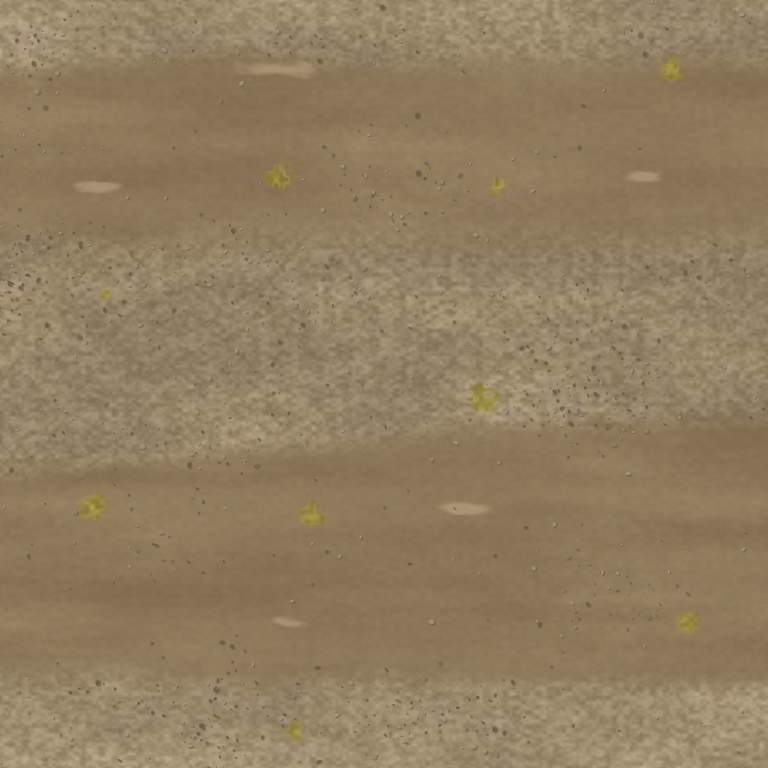
Give the GLSL for this texture, as a Shadertoy shader.

```glsl
// Dry dirt ground seen from above: two smooth brown wheel tracks between bands of
// gritty sand, with pebble patches, pale dust smears and a few yellow tufts.
// Layered value noise makes the soil; looped scatters place the details.

const vec3 DARK_SOIL = vec3(0.515, 0.432, 0.318);
const vec3 TRACK_SOIL = vec3(0.585, 0.505, 0.385);
const vec3 TAN_GRIT = vec3(0.560, 0.493, 0.380);
const vec3 SAND_GRIT = vec3(0.635, 0.565, 0.450);
const vec3 PALE_DUST = vec3(0.715, 0.630, 0.510);
const vec3 STONE_DARK = vec3(0.40, 0.345, 0.275);
const vec3 STONE_LIGHT = vec3(0.68, 0.62, 0.55);
const vec3 TUFT_YELLOW = vec3(0.64, 0.58, 0.24);

const float GRIT_CONTRAST = 0.22;
const float TRACK_CONTRAST = 0.045;
const int PATCHES = 9;
const int SMEARS = 8;
const int TUFTS = 9;

float hash(vec2 p) {
    return fract(sin(dot(p, vec2(127.1, 311.7))) * 43758.5453);
}

vec2 hash2(vec2 p) {
    return vec2(hash(p), hash(p + 37.4));
}

float noise(vec2 p) {
    vec2 i = floor(p), f = fract(p);
    f = f * f * (3.0 - 2.0 * f);
    return mix(mix(hash(i), hash(i + vec2(1, 0)), f.x),
               mix(hash(i + vec2(0, 1)), hash(i + vec2(1, 1)), f.x), f.y);
}

float fbm(vec2 p) {
    float sum = 0.0, amp = 0.533;
    for (int i = 0; i < 4; i++) {
        sum += amp * noise(p);
        p = mat2(1.98, 0.16, -0.16, 1.98) * p + 11.3;
        amp *= 0.5;
    }
    return sum;
}

// Evenly spread points, one per index
vec2 spread(int i, vec2 start) {
    return fract(start + vec2(0.7549, 0.5698) * float(i));
}

// 1 inside the smooth wheel tracks, 0 on the gritty bands
float trackMask(vec2 p) {
    float y = p.y + (fbm(p * vec2(6.0, 14.0)) - 0.5) * 0.045;
    float edge = mix(0.388, 0.462, p.x);
    float upper = smoothstep(0.65, 0.73, y) * (1.0 - smoothstep(0.905, 0.937, y));
    float lower = smoothstep(0.095, 0.14, y) * (1.0 - smoothstep(edge - 0.016, edge + 0.02, y));
    return upper + lower;
}

// Density of the pebble patches
float patchMask(vec2 p) {
    float sum = 0.0;
    for (int i = 1; i <= PATCHES; i++) {
        vec2 d = (p - spread(i, vec2(0.5))) / vec2(0.085, 0.065);
        sum += exp(-dot(d, d)) * (0.5 + 0.5 * hash(vec2(float(i), 4.0)));
    }
    return min(sum, 1.0) * smoothstep(0.3, 0.62, fbm(p * 17.0 + 3.0));
}

// One layer of angular pebbles with a soft shadow on the lower right
vec3 addStones(vec3 col, vec2 p, float cells, float angle) {
    mat2 turn = mat2(cos(angle), sin(angle), -sin(angle), cos(angle));
    vec2 q = turn * p * cells, id = floor(q);
    vec2 home = ((id + 0.5) / cells) * turn;
    float density = 0.65 * patchMask(home) + 0.05 * (1.0 - trackMask(home));
    float present = step(hash(id + cells), density);
    vec2 d = fract(q) - 0.34 - 0.32 * hash2(id + 5.1);
    vec2 shade = d - turn * vec2(0.09, -0.09);
    float a = 6.2832 * hash(id + 9.7);
    mat2 spin = mat2(cos(a), sin(a), -sin(a), cos(a));
    float size = mix(0.12, 0.27, hash(id + 2.3));
    float stretch = 1.0 + hash(id + 6.6);
    float rim = 0.06 * (noise(q * 4.0) - 0.5);
    float body = length(spin * d * vec2(1.0, stretch)) + rim;
    float dark = length(spin * shade * vec2(1.0, stretch)) + rim;
    float tint = hash(id + 8.8);
    col = mix(col, STONE_DARK, 0.6 * present * (1.0 - smoothstep(size - 0.1, size + 0.1, dark)));
    vec3 stone = mix(STONE_DARK, STONE_LIGHT, smoothstep(0.35, 0.8, tint));
    return mix(col, stone, 0.7 * present * (1.0 - smoothstep(size - 0.12, size + 0.04, body)));
}

void mainImage(out vec4 fragColor, in vec2 fragCoord) {
    vec2 p = fragCoord / iResolution.xy;
    float track = trackMask(p);
    float patches = patchMask(p);

    // Soil: horizontal streaks in the tracks, mottled grit between them
    float streak = fbm(p * vec2(3.0, 26.0) + 7.0);
    float broad = fbm(p * vec2(6.0, 15.0) + 21.0);
    float grain = 0.6 * noise(p * vec2(120.0, 165.0)) + 0.4 * noise(p * vec2(230.0, 260.0) + 5.0) - 0.5;
    float border = 1.0 - smoothstep(0.07, 0.15, p.y) + 0.5 * smoothstep(0.91, 0.96, p.y);
    vec3 smoothSoil = mix(DARK_SOIL, TRACK_SOIL, clamp(0.45 + 1.9 * (0.6 * streak + 0.4 * broad - 0.5), 0.0, 1.0));
    vec3 grit = mix(TAN_GRIT, SAND_GRIT, clamp(0.45 + 2.2 * (broad - 0.5) + 0.4 * border, 0.0, 1.2));
    vec3 col = mix(grit, smoothSoil, track);
    col += grain * mix(GRIT_CONTRAST, TRACK_CONTRAST, track) * mix(0.55, 1.1, broad);

    // Pale dust around the pebbles and in thin smears
    col = mix(col, PALE_DUST, 0.4 * patches * smoothstep(0.38, 0.65, fbm(p * vec2(28.0, 40.0))));
    for (int i = 1; i <= SMEARS; i++) {
        float h = hash(vec2(float(i), 17.0));
        vec2 d = (p - spread(i, vec2(0.09, 0.20))) / mix(vec2(0.018, 0.007), vec2(0.06, 0.012), h);
        float r = length(d) + 1.6 * (fbm(p * vec2(30.0, 60.0)) - 0.5);
        col = mix(col, PALE_DUST, 0.65 * track * (1.0 - smoothstep(0.35, 1.15, r)));
    }

    // Pebbles, coarse and fine
    col = addStones(col, p, 62.0, 0.4);
    col = addStones(col, p, 98.0, 1.1);

    // Ragged yellow tufts
    float leaf = noise(p * 150.0);
    for (int i = 1; i <= TUFTS; i++) {
        float size = mix(0.008, 0.021, hash(vec2(float(i), 31.0)));
        float r = length(p - spread(i, vec2(0.61, 0.20))) / size + 1.1 * (leaf - 0.5);
        col = mix(col, TUFT_YELLOW * (0.8 + 0.4 * leaf), 0.8 * (1.0 - smoothstep(0.45, 1.0, r)));
    }

    fragColor = vec4(clamp(col, 0.0, 1.0), 1.0);
}
```
